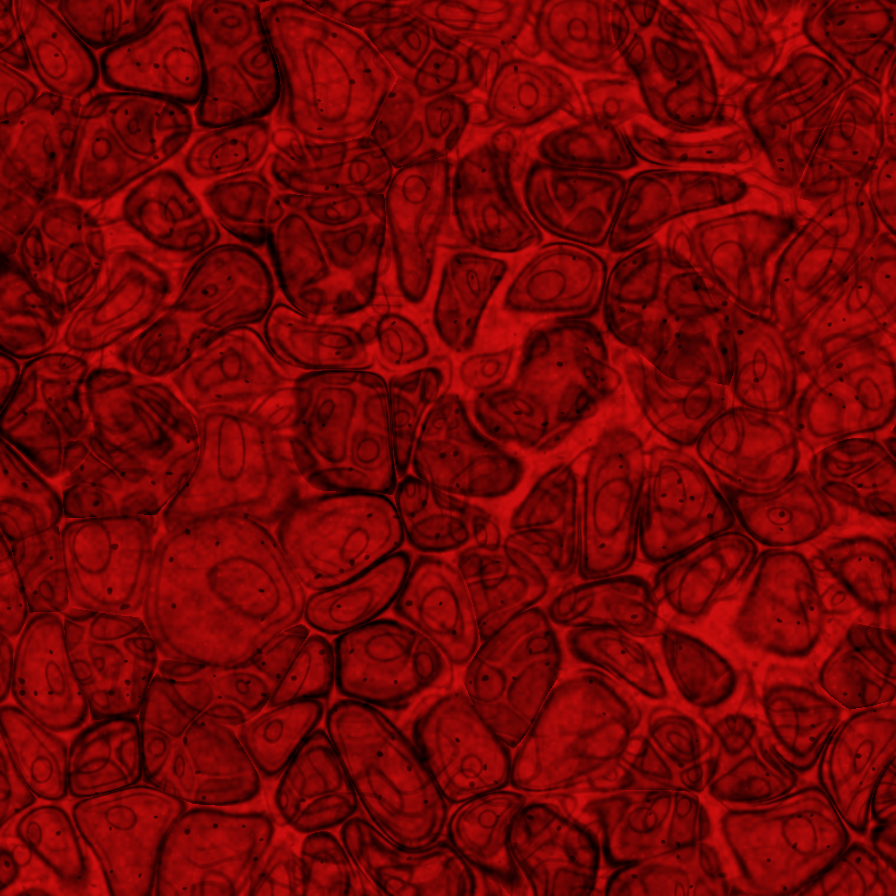
Write a WebGL 2 fragment shader that draws this texture.

```glsl
#version 300 es
precision highp float;

uniform vec2 u_resolution;
out vec4 fragColor;

float hash(vec2 p) {
    return fract(sin(dot(p, vec2(127.1, 311.7))) * 43758.5453);
}

vec2 hash2(vec2 p) {
    return vec2(hash(p), hash(p + 57.3));
}

float noise(vec2 p) {
    vec2 i = floor(p), f = fract(p);
    f = f * f * (3.0 - 2.0 * f);
    float low = mix(hash(i), hash(i + vec2(1, 0)), f.x);
    float high = mix(hash(i + vec2(0, 1)), hash(i + vec2(1, 1)), f.x);
    return mix(low, high, f.y);
}

float fbm(vec2 p) {
    float sum = 0.0, weight = 0.5;
    for (int i = 0; i < 4; i++) {
        sum += weight * noise(p);
        p = mat2(1.6, 1.2, -1.2, 1.6) * p + 7.7;
        weight *= 0.5;
    }
    return sum / 0.9375;
}

vec2 warp(vec2 p, float amount) {
    return p + amount * (vec2(noise(p), noise(p + 31.4)) - 0.5);
}

float band(float d, float width) {
    return exp(-d * d / (width * width));
}

// Rounded Voronoi cell: xy = offset to its centre, z = border distance, w = id
vec4 roundedCell(vec2 p, float seed, float sharpness) {
    vec2 base = floor(p), home = base, nearest = vec2(9.0);
    for (int y = -1; y <= 1; y++)
    for (int x = -1; x <= 1; x++) {
        vec2 c = base + vec2(x, y);
        vec2 r = c + 0.05 + 0.9 * hash2(c + seed) - p;
        if (dot(r, r) < dot(nearest, nearest)) {
            nearest = r;
            home = c;
        }
    }
    float sum = 0.0;
    for (int y = -2; y <= 2; y++)
    for (int x = -2; x <= 2; x++) {
        if (x == 0 && y == 0) continue;
        vec2 c = home + vec2(x, y);
        vec2 r = c + 0.05 + 0.9 * hash2(c + seed) - p;
        sum += exp(-sharpness * dot(0.5 * (nearest + r), normalize(r - nearest)));
    }
    return vec4(nearest, -log(sum) / sharpness, hash(home + seed + 19.1));
}

// Ring around an off-centre oval body inside a cell
float ovalRing(vec2 offset, float id, float width) {
    vec2 q = offset + 0.22 * (hash2(vec2(id, 3.7)) - 0.5);
    q *= vec2(0.8 + 0.5 * id, 1.2 - 0.4 * id);
    return band(length(q) - mix(0.12, 0.27, fract(id * 7.3)), width);
}

// Scattered round specks, one candidate per grid square
float specks(vec2 p, float density) {
    vec2 i = floor(p);
    vec2 centre = 0.3 + 0.4 * hash2(i + 4.2);
    float radius = mix(0.15, 0.3, hash(i + 8.8));
    float d = length(fract(p) - centre);
    return step(hash(i + 2.6), density) * (1.0 - smoothstep(radius * 0.4, radius, d));
}

void main() {
    vec2 uv = gl_FragCoord.xy / u_resolution.y;
    float patches = fbm(uv * 5.0 + 12.0);
    float detail = fbm(uv * 45.0);
    float stroke = smoothstep(0.25, 0.75, noise(uv * 25.0 + 5.0));

    // Large cells set in a bright matrix
    vec4 cell = roundedCell(warp(uv * 10.0, 0.8), 3.0, 11.0);
    float gap = -0.02 + 0.11 * smoothstep(0.38, 0.7, patches) + 0.08 * (cell.w - 0.5);
    float depth = cell.z - gap;
    float inside = smoothstep(-0.03, 0.035, depth);
    float matrix = 0.655 + 0.2 * (detail - 0.5) + 0.12 * (patches - 0.5);
    float plasma = 0.565 + 0.1 * (cell.w - 0.5) + 0.2 * (detail - 0.5);
    float tone = mix(matrix, plasma, inside);

    // Membranes, inner shading and folded second walls
    tone += 0.05 * band(depth + 0.07, 0.035);
    tone -= 0.05 * inside * exp(-max(depth, 0.0) / 0.1);
    tone *= 1.0 - mix(0.2, 0.6, stroke) * band(depth - 0.01, 0.034);
    float fold = depth - 0.08 - 0.16 * (noise(uv * 17.0) - 0.3);
    tone *= 1.0 - 0.35 * inside * (1.0 - 0.6 * stroke) * band(fold, 0.028);
    tone *= 1.0 - 0.36 * inside * step(0.4, cell.w) * ovalRing(cell.xy, cell.w, 0.028);

    // Smaller cells crowded into some large ones and into the matrix
    vec4 small = roundedCell(warp(uv * 17.5 + 6.0, 0.8), 41.0, 11.0);
    float smallDepth = small.z - 0.02 - 0.1 * small.w;
    float crowd = mix(0.75 * step(0.35, small.w), step(cell.w, 0.5), inside);
    float smallInside = smoothstep(-0.03, 0.06, smallDepth);
    tone += crowd * mix(0.04, -0.05, smallInside);
    tone *= 1.0 - crowd * mix(0.5, 0.22, stroke) * band(smallDepth, 0.05);
    tone *= 1.0 - 0.4 * crowd * smallInside * step(0.4, small.w) * ovalRing(small.xy, small.w, 0.045);

    // Wavy fibres following noise contours
    float weave = noise(uv * 13.0 + 3.0) + 0.35 * noise(uv * 31.0);
    float fibre = sin(26.0 * weave);
    float fibrous = smoothstep(0.4, 0.65, noise(uv * 8.0 + 40.0));
    tone *= 1.0 - 0.24 * smoothstep(0.4, 1.0, fibre) * mix(0.25, 1.0, fibrous);
    tone += 0.035 * smoothstep(0.4, 1.0, -fibre) * fibrous;

    // Thin dark clefts between cells, broken into patches
    float cleft = smoothstep(0.5, 0.66, noise(uv * 7.5 + 23.0));
    float cleftWidth = 0.018 + 0.03 * noise(uv * 32.0);
    tone *= 1.0 - 0.75 * cleft * band(cell.z - 0.01, cleftWidth);

    // Specks, wrinkles and grain
    tone *= 1.0 - 0.6 * specks(warp(uv * 60.0, 0.5), 0.14) * (0.35 + 0.65 * inside);
    tone += 0.07 * specks(uv * 80.0 + 9.0, 0.12);
    tone -= 0.06 * band(noise(uv * 48.0 + 3.0) - 0.5, 0.1) - 0.02;
    tone += 0.12 * (noise(uv * 190.0) - 0.5) + 0.1 * (noise(uv * 105.0) - 0.5);

    tone = clamp(tone + 0.015, 0.03, 0.78);
    float tint = 0.082 * tone * tone;
    fragColor = vec4(tone, tint, tint, 1.0);
}
```
